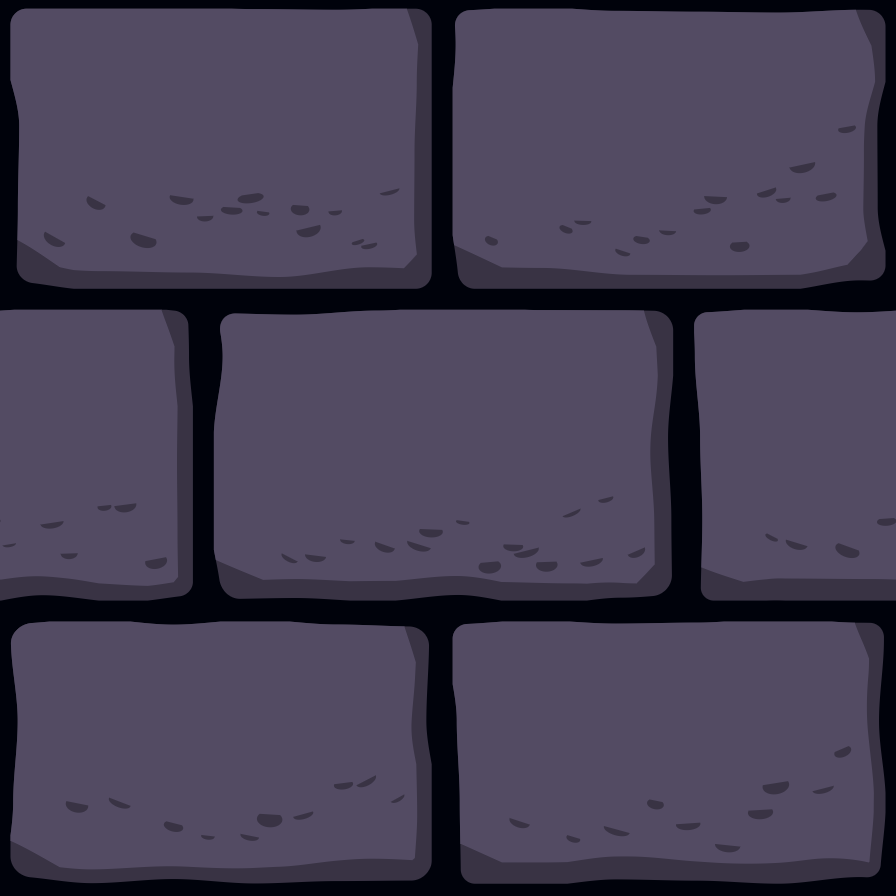
A WebGL 1 fragment shader for this texture:

```glsl
precision highp float;
// Cartoon stone wall: three staggered courses of two bricks that tile the canvas.
// Each brick is a rounded box with worn edges, a shaded right and bottom bevel,
// and half-moon chips that gather along the bottom and climb the right side.

uniform vec2 u_resolution;

const vec3 MORTAR = vec3(0.0, 0.008, 0.045);
const vec3 SHADE = vec3(0.222, 0.2, 0.268);
const vec3 FACE = vec3(0.325, 0.294, 0.388);
const float HALF_GAP = 0.0117;
const int MAX_CHIPS = 22;

float hash(float n) {
    return fract(sin(n * 12.9898 + 4.137) * 43758.5453);
}

float noise(float x, float seed) {
    float i = floor(x);
    float f = x - i;
    float n = i + seed * 37.0;
    return mix(hash(n), hash(n + 1.0), f * f * (3.0 - 2.0 * f));
}

// Antialiased coverage of the inside of a distance field
float cover(float d, float pixel) {
    return clamp(0.5 - d / pixel, 0.0, 1.0);
}

// Inward wear of a mostly straight edge
float wear(float t, float seed) {
    return 0.017 * max(noise(t * 11.0, seed) - 0.42, 0.0);
}

float roundedBox(vec2 p, vec2 lo, vec2 hi, float radius) {
    vec2 q = max(lo - p, p - hi) + radius;
    return length(max(q, 0.0)) + min(max(q.x, q.y), 0.0) - radius;
}

// Ellipse with its top sliced off at the height cut
float halfMoon(vec2 p, vec2 radii, float angle, float cut) {
    float c = cos(angle);
    float s = sin(angle);
    vec2 q = vec2(c * p.x + s * p.y, c * p.y - s * p.x);
    float k = length(q / radii);
    float d = k * (k - 1.0) / max(length(q / (radii * radii)), 0.001);
    return max(d, q.y - cut * radii.y);
}

// Lit front plane, bounded by the right and bottom bevels
float frontPlane(vec2 p, vec2 lo, vec2 hi, float seed) {
    float rightBand = 0.015 + 0.009 * (noise(p.y * 13.0, seed + 5.0) - 0.4)
        + 0.35 * max(0.04 - (hi.y - p.y), 0.0);
    float bottomBand = 0.018 + 0.013 * (noise(p.x * 10.0, seed + 6.0) - 0.4)
        + 0.45 * max(0.055 - p.x, 0.0);
    float right = p.x - hi.x + rightBand;
    float bottom = lo.y + bottomBand - p.y;
    float chamfer = 0.03 * hash(seed + 7.3);
    return max(max(right, bottom), (right + bottom + chamfer) * 0.7071);
}

// Distance to the nearest chip of a brick
float chips(vec2 p, vec2 size, float seed) {
    float count = floor(10.0 + 12.0 * pow(hash(seed + 8.1), 2.0));
    float d = 1.0;
    for (int i = 0; i < MAX_CHIPS; i++) {
        float n = float(i);
        if (n >= count) break;
        float key = seed * 71.0 + n * 5.37;
        float t = (n + 0.15 + 0.7 * hash(key)) / count;
        float climb = 0.2 + 0.38 * pow(t, 4.0);
        vec2 center = vec2(size.x * mix(0.05, 0.93, pow(t, 0.7)),
                           0.038 + size.y * climb * hash(key + 1.1));
        vec2 radii = vec2(mix(0.007, 0.015, hash(key + 2.2)), 0.0);
        radii.y = radii.x * mix(0.38, 0.68, hash(key + 3.3));
        float angle = mix(-0.35, 0.4, t) + 0.4 * (hash(key + 4.4) - 0.5);
        float cut = 0.8 * pow(hash(key + 5.5), 2.0);
        d = min(d, halfMoon(p - center, radii, angle, cut));
    }
    return d;
}

// Brick layout: xy is the position in the cell, zw the cell size
vec4 brickCell(vec2 uv, out float id) {
    float y = fract(uv.y - 0.002);
    float row = step(0.316, y) + step(0.664, y);
    float staggered = mod(row, 2.0);
    float floorY = row < 0.5 ? 0.0 : (row < 1.5 ? 0.316 : 0.664);
    float ceilY = row < 0.5 ? 0.316 : (row < 1.5 ? 0.664 : 1.0);
    float x = fract(uv.x - 0.227 * staggered);
    float split = mix(0.4935, 0.536, staggered);
    float column = step(split, x);
    id = row * 2.0 + column + 1.0;
    return vec4(x - column * split, y - floorY,
                mix(split, 1.0 - split, column), ceilY - floorY);
}

void main() {
    float pixel = 1.0 / min(u_resolution.x, u_resolution.y);
    float seed;
    vec4 cell = brickCell(gl_FragCoord.xy / u_resolution, seed);
    vec2 p = cell.xy - HALF_GAP;
    vec2 size = cell.zw - 2.0 * HALF_GAP;

    // Worn outline
    vec2 lo = vec2(wear(p.y, seed + 0.1), wear(p.x, seed + 0.3));
    vec2 hi = size - vec2(wear(p.y, seed + 0.5), 0.6 * wear(p.x, seed + 0.7));
    float brick = roundedBox(p, lo, hi, mix(0.012, 0.024, hash(seed + 0.9)));

    // Front plane with chips carved out
    float front = max(brick, frontPlane(p, lo, hi, seed));
    front = max(front, -chips(p, size, seed));

    vec3 color = mix(MORTAR, SHADE, cover(brick, pixel));
    gl_FragColor = vec4(mix(color, FACE, cover(front, pixel)), 1.0);
}
```
